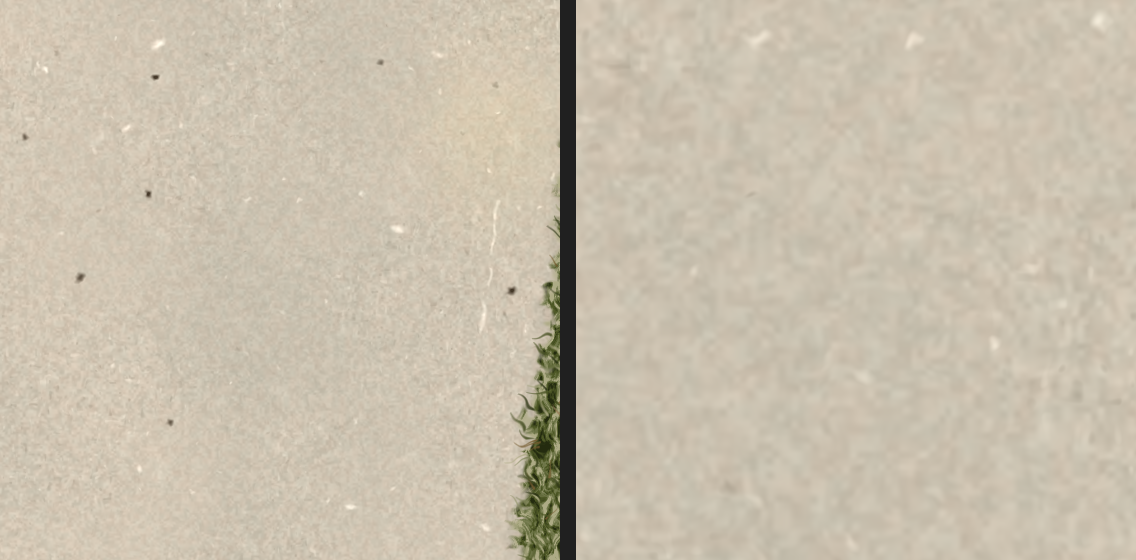
Left: the whole. Right: its middle third, enlarged.
A WebGL 1 fragment shader for this texture:

```glsl
precision highp float;
// Pale weathered concrete with fine grain, chips and a ragged grass verge at lower right.
uniform vec2 u_resolution;

const vec3 WARM = vec3(0.84, 0.79, 0.715);
const vec3 COOL = vec3(0.778, 0.747, 0.68);
const vec3 STRAW = vec3(0.68, 0.67, 0.52);
const vec3 SAGE = vec3(0.43, 0.46, 0.28);
const vec3 LEAF = vec3(0.31, 0.35, 0.15);
const vec3 SOIL = vec3(0.14, 0.17, 0.06);
const vec3 LITTER = vec3(0.52, 0.36, 0.20);

float hash(vec2 p) {
  vec3 q = fract(vec3(p.xyx) * 0.1031);
  q += dot(q, q.yzx + 33.33);
  return fract((q.x + q.y) * q.z);
}

vec2 hash2(vec2 p) {
  return vec2(hash(p + 17.3), hash(p + 71.9));
}

float noise(vec2 p) {
  vec2 i = floor(p), f = fract(p);
  f = f * f * (3.0 - 2.0 * f);
  return mix(mix(hash(i), hash(i + vec2(1.0, 0.0)), f.x),
             mix(hash(i + vec2(0.0, 1.0)), hash(i + 1.0), f.x), f.y);
}

float fbm(vec2 p) {
  float sum = 0.0, amp = 0.5;
  for (int i = 0; i < 4; i++) {
    sum += amp * noise(p);
    p = mat2(0.8, 0.6, -0.6, 0.8) * p * 2.03 + 11.7;
    amp *= 0.5;
  }
  return sum / 0.9375;
}

// Distance to a segment in x, position along it in y
vec2 segment(vec2 p, vec2 a, vec2 b) {
  vec2 d = b - a;
  float t = clamp(dot(p - a, d) / dot(d, d), 0.0, 1.0);
  return vec2(length(p - a - d * t), t);
}

// Scattered soft marks of uneven strength, one per occupied grid cell
float flecks(vec2 uv, float cells, float chance, float size, float stretch, float seed) {
  vec2 key = floor(uv * cells) + seed;
  vec2 centre = (key - seed + 0.2 + 0.6 * hash2(key)) / cells;
  float angle = 6.2832 * hash(key + 5.1);
  vec2 axis = vec2(cos(angle), sin(angle));
  vec2 d = uv - centre + 0.005 * (vec2(noise(uv * 150.0), noise(uv * 150.0 + 60.0)) - 0.5);
  d = vec2(dot(d, axis) / stretch, dot(d, vec2(-axis.y, axis.x)));
  float radius = size * (0.6 + 0.6 * hash(key + 9.4));
  float strength = 0.4 + 0.6 * hash(key + 6.6);
  return step(hash(key + 2.7), chance) * strength * (1.0 - smoothstep(0.0, radius * 1.6, length(d)));
}

vec3 concrete(vec2 uv) {
  // Broad stains: warmer to the left and in the upper right, greyer in the middle
  float stain = 0.54 + 1.1 * (fbm(uv * 4.5 + 4.0) - 0.5);
  stain += 0.16 * smoothstep(0.4, 0.0, uv.x) - 0.15 * smoothstep(0.45, 0.1, distance(uv, vec2(0.6, 0.45)));
  vec2 toGlow = uv - vec2(0.9, 0.78) + 0.2 * (fbm(uv * 9.0) - 0.5);
  float glow = exp(-45.0 * dot(toGlow, toGlow));
  vec3 col = mix(COOL, WARM, clamp(stain + 0.2 * glow, 0.0, 1.1));
  col += glow * vec3(0.012, 0.006, -0.022);
  // Fine grain, rough in some places and worn smooth in others
  float rough = smoothstep(0.3, 0.7, fbm(uv * 6.0 + 50.0));
  vec2 warped = uv + 0.006 * vec2(noise(uv * 55.0), noise(uv * 55.0 + 40.0));
  float grain = noise(warped * vec2(125.0, 95.0)) * 0.4 + noise(warped * 210.0 + 8.0) * 0.6 - 0.5;
  col += grain * (0.085 + 0.04 * rough);
  col += (noise(uv * 90.0 + 31.0) - 0.5) * vec3(0.018, -0.008, -0.012);
  // Small pits, faint smudges, pale chips and a few dark specks
  float pits = noise(warped * vec2(120.0, 100.0) + 90.0);
  col += rough * (0.055 * smoothstep(0.8, 1.0, pits) - 0.065 * smoothstep(0.2, 0.0, pits));
  col += 0.05 * flecks(uv, 9.0, 0.35, 0.010, 2.2, 41.0);
  col += 0.15 * flecks(uv, 21.0, 0.16, 0.0034, 1.7, 3.0);
  col += 0.26 * flecks(uv, 6.0, 0.2, 0.0056, 1.9, 29.0);
  col -= 0.16 * flecks(uv, 15.0, 0.1, 0.0032, 1.6, 53.0);
  col = mix(col, vec3(0.24, 0.19, 0.13), min(0.95, 1.4 * flecks(uv, 5.0, 0.28, 0.0062, 1.3, 83.0)));
  // Broken pale scratch beside the verge
  vec2 scratch = segment(uv + 0.016 * (noise(uv * 45.0) - 0.5), vec2(0.86, 0.41), vec2(0.892, 0.64));
  float broken = smoothstep(0.3, 0.85, noise(vec2(scratch.y * 22.0, 2.0)));
  return col + 0.13 * broken * (1.0 - smoothstep(0.0, 0.006, scratch.x));
}

float vergeEdge(float y) {
  return 0.910 + 0.142 * y + 0.02 * (noise(vec2(y * 24.0, 6.0)) - 0.5);
}

vec3 bladeColour(float pick) {
  vec3 col = mix(SOIL, LEAF, smoothstep(0.0, 0.4, pick));
  col = mix(col, SAGE, smoothstep(0.4, 0.6, pick));
  return mix(col, STRAW, smoothstep(0.6, 0.95, pick));
}

vec3 addGrass(vec3 ground, vec2 uv, float soft) {
  float inside = uv.x - vergeEdge(uv.y);
  vec3 col = ground * (1.0 - 0.05 * smoothstep(-0.03, 0.0, inside));
  // Tangled turf, drier towards the top and frayed along its margin
  float dry = 0.2 * smoothstep(0.3, 0.55, uv.y) + 0.12 * smoothstep(0.025, 0.0, inside);
  vec2 tangled = uv + 0.02 * vec2(noise(uv * 45.0), noise(uv * 45.0 + 20.0));
  vec3 turf = bladeColour(0.5 + dry + 2.3 * (fbm(tangled * vec2(115.0, 60.0)) - 0.5));
  float frayed = inside + 0.034 * (noise(tangled * vec2(50.0, 110.0)) - 0.5);
  col = mix(col, turf, smoothstep(-0.008, 0.014, frayed));
  // Short blades: fringe ones lean out, deeper ones stand up
  for (int i = 0; i < 130; i++) {
    vec2 key = vec2(float(i), 7.0);
    vec2 r = hash2(key);
    float y = 0.68 * (float(i) + r.x) / 130.0 - 0.02;
    float depth = 0.1 * r.y;
    vec2 root = vec2(vergeEdge(y) + depth, y);
    float angle = mix(3.0, 1.7, clamp(depth * 18.0, 0.0, 1.0)) + 1.7 * (hash(key + 3.0) - 0.5);
    float reach = 0.014 + 0.026 * hash(key + 8.0);
    vec2 bend = 0.016 * vec2(noise(uv * 45.0 + r * 9.0) - 0.5, noise(uv * 45.0 + 30.0) - 0.5);
    vec2 blade = segment(uv + bend, root, root + reach * vec2(cos(angle), sin(angle)));
    float width = 0.0024 * (1.0 - 0.5 * blade.y);
    float cover = 1.0 - smoothstep(width - soft, width + soft, blade.x);
    vec3 tint = mix(bladeColour(hash(key + 12.0)), LITTER, 0.7 * step(0.9, hash(key + 15.0)));
    col = mix(col, tint, cover * (0.85 - 0.4 * blade.y));
  }
  return col;
}

void main() {
  vec2 uv = gl_FragCoord.xy / u_resolution;
  float soft = max(0.0018, 0.7 / u_resolution.y);
  vec3 col = concrete(uv);
  if (uv.x > 0.83 && uv.y < 0.78) col = addGrass(col, uv, soft);
  gl_FragColor = vec4(clamp(col, 0.0, 1.0), 1.0);
}
```
